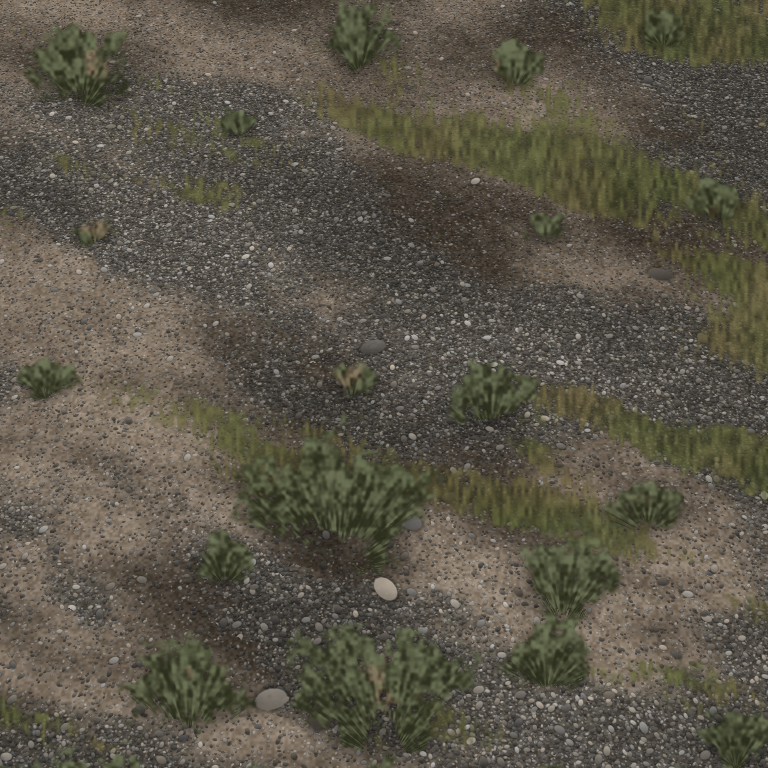
Reproduce this texture procedurally as a WebGL 2 fragment shader.

```glsl
#version 300 es
precision highp float;
// Stony ground seen at a slant, with bare soil drifts, low shrubs and dry grass.
uniform vec2 u_resolution;
out vec4 fragColor;

vec2 hash2(vec2 p) {
  vec3 q = fract(p.xyx * vec3(0.1031, 0.1030, 0.0973));
  q += dot(q, q.yzx + 33.33);
  return fract((q.xx + q.yz) * q.zy);
}

float noise(vec2 p) {
  vec2 i = floor(p), f = fract(p);
  f = f * f * (3.0 - 2.0 * f);
  float low = mix(hash2(i).x, hash2(i + vec2(1, 0)).x, f.x);
  float high = mix(hash2(i + vec2(0, 1)).x, hash2(i + 1.0).x, f.x);
  return mix(low, high, f.y);
}

float fbm(vec2 p) {
  float sum = 0.0, amp = 0.5;
  for (int i = 0; i < 5; i++) {
    sum += amp * noise(p);
    p = mat2(1.6, 1.2, -1.2, 1.6) * p + 7.3;
    amp *= 0.5;
  }
  return sum;
}

// Lays one size of rounded stones over the ground; keep is the filled share of cells.
vec3 addStones(vec3 ground, vec2 q, float keep, float bright, float soft) {
  vec2 cell = floor(q);
  for (int j = -1; j <= 1; j++)
  for (int i = -1; i <= 1; i++) {
    vec2 c = cell + vec2(i, j);
    vec2 place = hash2(c + 11.0), kind = hash2(c + 57.0), shape = hash2(c + 93.0);
    if (kind.x > keep) continue;
    vec2 v = q - c - place;
    float turn = shape.x * 6.28;
    v = mat2(cos(turn), sin(turn), -sin(turn), cos(turn)) * v * vec2(0.85, 1.25);
    float radius = mix(0.22, 0.5, shape.y);
    float d = length(v) - radius;
    float tone = mix(0.21, 0.6, pow(kind.y, 1.5)) + bright;
    tone += 0.1 * (q.y - c.y - place.y) / radius;
    vec3 stone = tone * mix(vec3(1.03, 0.96, 0.87), vec3(0.99, 0.98, 0.96), place.x);
    ground *= 1.0 - 0.22 * smoothstep(0.2, 0.0, d);
    ground = mix(ground, stone, 0.9 * smoothstep(soft, -soft, d));
  }
  return ground;
}

// Scatters shrubs of radial blades, smaller towards the far edge.
vec3 addShrubs(vec3 ground, vec2 p) {
  float clump = noise(p * 24.0) - 0.5, fringe = noise(p * 85.0) - 0.5;
  float leaf = noise(p * 190.0);
  vec2 cell = floor(p * 5.0);
  for (int j = 1; j >= -1; j--)
  for (int i = -1; i <= 1; i++) {
    vec2 c = cell + vec2(i, j);
    vec2 place = hash2(c + 21.0), kind = hash2(c + 140.0);
    if (kind.y > 0.72) continue;
    vec2 centre = (c + 0.15 + 0.7 * place) / 5.0;
    float size = mix(0.035, 0.105, kind.x * kind.x) * mix(1.25, 0.45, centre.y);
    vec2 v = (p - centre) / size * vec2(0.9, 1.2);
    float reach = length(v) + 0.8 * clump + 0.6 * fringe;
    vec2 root = v + vec2(0.0, 1.3);
    float along = length(root);
    float blade = noise(vec2(atan(root.x, root.y) * size * 300.0, along * size * 65.0) + c * 17.0);
    float shade = smoothstep(1.3, 0.4, length(v + vec2(0.0, 0.25)) + 0.5 * clump);
    ground *= 1.0 - 0.35 * shade;
    float cover = smoothstep(1.05, 0.7, reach) * smoothstep(0.2, 0.5, blade + 0.6 * (1.0 - reach));
    float light = 0.5 * blade + 0.4 * leaf + 0.12 * v.y + 0.1 * clump;
    vec3 green = mix(vec3(0.17, 0.18, 0.11), vec3(0.43, 0.46, 0.34), smoothstep(0.1, 0.85, light));
    vec3 straw = mix(vec3(0.24, 0.20, 0.14), vec3(0.55, 0.49, 0.39), smoothstep(0.1, 0.8, light));
    float dry = smoothstep(0.45, 0.75, kind.y * 0.8 + 0.7 * clump + 0.5 * fringe);
    ground = mix(ground, mix(green, straw, dry), 0.92 * cover);
  }
  return ground;
}

void main() {
  vec2 p = gl_FragCoord.xy / u_resolution;
  // Slanted view: ground units shrink with height
  float depth = 2.2 / (2.2 - p.y);
  vec2 g = vec2((p.x - 0.5) * depth, 2.2 * depth) + 3.0;
  float px = depth / u_resolution.y;

  // Drifts run gently down to the right
  vec2 drift = vec2(p.x - 0.3 * p.y, p.y + 0.3 * p.x);
  float patches = fbm(drift * vec2(2.6, 6.5) + 4.0) + 0.12 * (fbm(p * 26.0) - 0.5);
  float gravel = smoothstep(0.58, 0.42, patches);
  float wear = fbm(drift * vec2(3.0, 7.0) + 31.0);
  float grit = noise(g * 240.0) - 0.5;

  // Soil and dark grit between the stones
  vec3 soil = mix(vec3(0.29, 0.255, 0.215), vec3(0.48, 0.43, 0.375), smoothstep(0.28, 0.66, wear));
  soil += 0.13 * grit + 0.12 * (fbm(g * 60.0) - 0.5);
  vec3 bed = vec3(0.28, 0.265, 0.24) + 0.16 * grit;
  vec3 col = mix(soil, bed, gravel);

  // Stones from fine to coarse
  col = addStones(col, g * 215.0, mix(0.3, 0.85, gravel), 0.02, 215.0 * px);
  col = addStones(col, g * 125.0, mix(0.1, 0.65, gravel), 0.03, 125.0 * px);
  col = addStones(col, g * 72.0, mix(0.03, 0.17, gravel), 0.07, 72.0 * px);
  col = addStones(col, g * 24.0 + 5.0, 0.012, 0.1, 24.0 * px);
  col *= 0.88 + 0.26 * smoothstep(0.25, 0.7, wear);

  // Dry grass in trailing bands, thickest at the far right
  float band = fbm(drift * vec2(3.5, 13.0) + 63.0) + 0.16 * (p.x + p.y - 1.0);
  float tuft = noise(p * vec2(210.0, 75.0));
  float grass = smoothstep(0.56, 0.7, band + 0.16 * (tuft - 0.5));
  vec3 turf = mix(vec3(0.23, 0.21, 0.13), vec3(0.49, 0.43, 0.28), tuft);
  turf = mix(turf, turf * vec3(0.82, 1.0, 0.85), noise(p * 16.0));
  col = mix(col, turf, 0.75 * grass);

  col = addShrubs(col, p);
  fragColor = vec4(clamp(col, 0.0, 1.0), 1.0);
}
```
